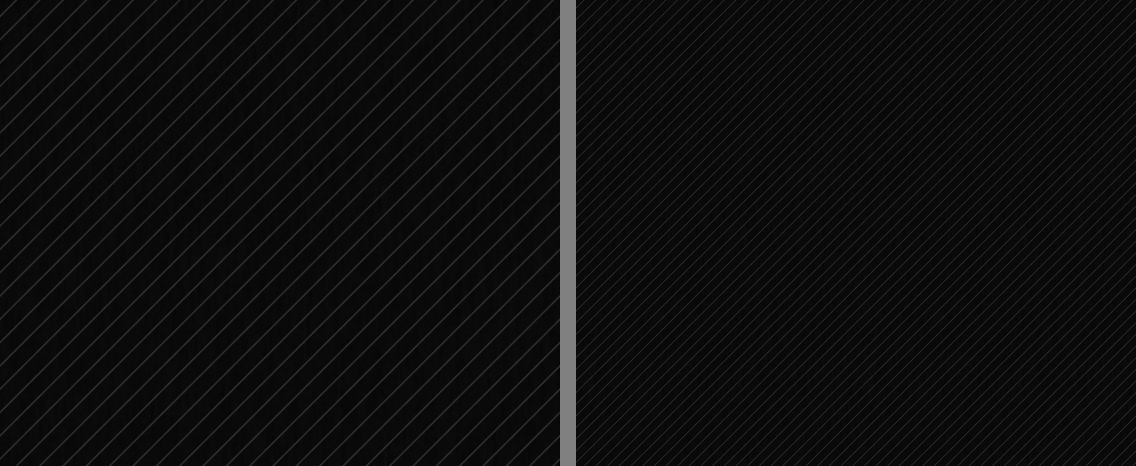
Left: one tile. Right: repeated 2 by 2.
A Shadertoy shader for this pattern:

```glsl
const vec2 STRIPES = vec2(24.0, 20.0);        // whole repeats across and down
const float STRIPE_PHASE = 0.703;             // offset, in stripe periods
const float HALF_WIDTH = 0.05;                // half line width, in periods
const float EDGE_SOFTNESS = 0.027;            // half edge blur, in periods
const vec3 CLOTH_COLOR = vec3(0.037);
const vec3 LINE_COLOR = vec3(0.172);
const vec2 GRAIN_CELLS = vec2(240.0, 150.0);  // fine weave
const vec2 THREAD_CELLS = vec2(180.0, 16.0);  // long vertical threads
const vec2 WEAR_CELLS = vec2(96.0, 80.0);     // uneven line brightness
const float GRAIN_AMOUNT = 0.012;
const float THREAD_AMOUNT = 0.012;
const float WEAR_AMOUNT = 0.16;

float hash(vec2 p) {
    return fract(sin(dot(p, vec2(127.1, 311.7))) * 43758.5453);
}

// Value noise that wraps after a whole number of cells
float tiledNoise(vec2 uv, vec2 cells) {
    vec2 p = uv * cells;
    vec2 cell = floor(p);
    vec2 f = fract(p);
    f = f * f * (3.0 - 2.0 * f);
    vec2 lo = mod(cell, cells);
    vec2 hi = mod(cell + 1.0, cells);
    float bottom = mix(hash(lo), hash(vec2(hi.x, lo.y)), f.x);
    float top = mix(hash(vec2(lo.x, hi.y)), hash(hi), f.x);
    return mix(bottom, top, f.y);
}

// Coverage of the thin diagonal lines rising to the right
float pinstripe(vec2 uv) {
    float phase = uv.x * STRIPES.x - uv.y * STRIPES.y - STRIPE_PHASE;
    float dist = abs(fract(phase + 0.5) - 0.5);
    float pixel = length(STRIPES / iResolution.xy);
    float blur = max(EDGE_SOFTNESS, 0.5 * pixel);
    return 1.0 - smoothstep(HALF_WIDTH - blur, HALF_WIDTH + blur, dist);
}

void mainImage(out vec4 fragColor, in vec2 fragCoord) {
    vec2 uv = fragCoord / iResolution.xy;

    // Dark cloth with fine grain and faint vertical threads
    float grain = tiledNoise(uv, GRAIN_CELLS) - 0.5;
    float thread = tiledNoise(uv, THREAD_CELLS) - 0.5;
    vec3 cloth = CLOTH_COLOR + GRAIN_AMOUNT * grain + THREAD_AMOUNT * thread;

    // Slightly uneven lines
    float wear = tiledNoise(uv, WEAR_CELLS) - 0.5;
    vec3 line = LINE_COLOR * (1.0 + WEAR_AMOUNT * wear);

    fragColor = vec4(mix(cloth, line, pinstripe(uv)), 1.0);
}
```
